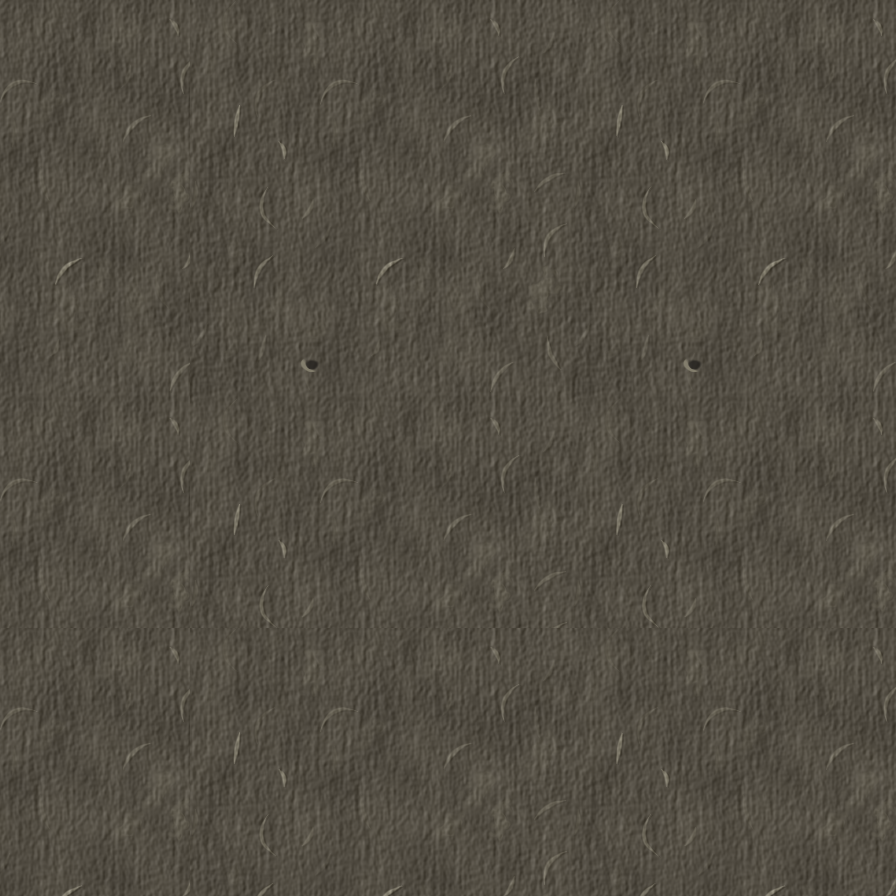
This texture is drawn by a WebGL 1 fragment shader. Its source:

```glsl
precision highp float;

uniform vec2 u_resolution;

const vec2 TILE = vec2(0.427, 0.445);        // size of one repeat on the canvas
const float SEAM_X = 0.212;                  // left strip ends here
const float STRIP_SHIFT = 0.358;             // offset of the strip's copied content
const float CUT_ROW = 0.7005;                // third row starts early, from the top
const vec3 BASE = vec3(0.322, 0.302, 0.262);
const vec3 FLAKE = vec3(0.53, 0.51, 0.44);
const vec3 PIT = vec3(0.13, 0.12, 0.11);
const vec2 PEBBLE_CELLS = vec2(58.0, 46.0);
const vec2 GRAIN_CELLS = vec2(104.0, 80.0);
const vec2 STREAK_CELLS = vec2(76.0, 9.0);
const vec2 MOTTLE_CELLS = vec2(9.0, 7.0);
const vec2 RAGGED_CELLS = vec2(38.0, 38.0);
const vec2 FLAKE_CELLS = vec2(7.0, 7.0);
const vec2 TO_LIGHT = vec2(-0.0018, 0.0012);
const float RELIEF = 0.19;
const float STREAK_TONE = 0.05;
const float MOTTLE_TONE = 0.05;
const vec2 CHIP_POS = vec2(0.317, 0.085);
const float CHIP_RADIUS = 0.009;

vec2 hash(vec2 p) {
  vec2 q = vec2(dot(p, vec2(127.1, 311.7)), dot(p, vec2(269.5, 183.3)));
  return fract(sin(q) * 43758.5);
}

float corner(vec2 cell, vec2 offset, vec2 period) {
  return dot(hash(mod(cell, period)) * 2.0 - 1.0, offset);
}

// Gradient noise that wraps after one repeat
float noise(vec2 uv, vec2 period) {
  vec2 p = uv * period;
  vec2 i = floor(p);
  vec2 f = p - i;
  vec2 w = f * f * f * (f * (f * 6.0 - 15.0) + 10.0);
  vec2 e = vec2(1.0, 0.0);
  float low = mix(corner(i, f, period), corner(i + e, f - e, period), w.x);
  float high = mix(corner(i + e.yx, f - e.yx, period), corner(i + 1.0, f - 1.0, period), w.x);
  return mix(low, high, w.y);
}

// Ragged patches and tapered curved fibres, one per jittered cell
float flakes(vec2 uv) {
  vec2 p = uv * FLAKE_CELLS;
  float ragged = noise(uv, RAGGED_CELLS) + 0.5 * noise(uv, GRAIN_CELLS);
  float cover = 0.0;
  for (int y = -1; y <= 1; y++) {
    for (int x = -1; x <= 1; x++) {
      vec2 cell = floor(p) + vec2(float(x), float(y));
      vec2 id = mod(cell, FLAKE_CELLS);
      vec2 kind = hash(id + 31.0);
      vec2 look = hash(id + 67.0);
      vec2 d = (p - cell - 0.1 - 0.8 * hash(id + 11.0)) * TILE / FLAKE_CELLS;
      float angle = mix(0.4, 2.1, kind.y);
      vec2 axis = vec2(cos(angle), sin(angle));
      vec2 q = vec2(dot(d, axis), dot(d, vec2(-axis.y, axis.x)));
      float len = mix(0.010, 0.025, look.x);
      float strength = mix(0.15, 0.85, look.y * look.y);

      float edge = length(q / vec2(len, len * 0.45)) - 1.0 + 1.3 * ragged;
      float patchMask = 0.65 * smoothstep(0.3, -0.3, edge);

      float bend = (look.x - 0.5) * 50.0 * q.x * q.x;
      float taper = 1.0 - q.x * q.x / (len * len);
      float gap = abs(q.y + bend + 0.001 * ragged) - 0.0022 * taper;
      float fibreMask = smoothstep(0.0012, -0.0012, gap) * step(0.0, taper);

      cover = max(cover, strength * mix(patchMask, fibreMask, step(0.55, kind.x)));
    }
  }
  return cover;
}

float height(vec2 uv) {
  return 0.6 * noise(uv, PEBBLE_CELLS) + 0.45 * noise(uv, GRAIN_CELLS)
    + 0.4 * noise(uv, STREAK_CELLS) + 0.4 * flakes(uv);
}

// Uneven repeats: a shifted left strip and a shortened middle row
vec2 tileCoord(vec2 canvas) {
  float x = canvas.x + (canvas.x < SEAM_X ? STRIP_SHIFT : 0.0) - SEAM_X;
  float down = 1.0 - canvas.y;
  float rowStart = down < TILE.y ? 0.0 : (down < CUT_ROW ? TILE.y : CUT_ROW);
  return vec2(fract(x / TILE.x), 1.0 - (down - rowStart) / TILE.y);
}

void main() {
  vec2 uv = tileCoord(gl_FragCoord.xy / u_resolution);

  // Embossed surface with vertical streaks and broad mottling
  float light = height(uv) - height(uv + TO_LIGHT / TILE);
  float streak = noise(uv, STREAK_CELLS);
  float mottle = noise(uv, MOTTLE_CELLS) + 0.5 * noise(uv, MOTTLE_CELLS * 3.0);
  vec3 color = BASE + STREAK_TONE * streak + MOTTLE_TONE * mottle * vec3(1.0, 0.97, 0.85);
  color = mix(color, FLAKE, flakes(uv) * (0.85 + 0.6 * noise(uv, GRAIN_CELLS)));
  color += RELIEF * light;

  // Dark chip with a pale lower lip
  vec2 d = (uv - CHIP_POS) * TILE;
  float chip = length(d * vec2(1.0, 1.25)) + 0.004 * noise(uv, RAGGED_CELLS);
  float lip = smoothstep(0.003, 0.001, abs(chip - CHIP_RADIUS)) * smoothstep(0.0, 0.006, -d.x - d.y);
  color = mix(color, PIT, 0.75 * smoothstep(CHIP_RADIUS, CHIP_RADIUS * 0.5, chip));
  color = mix(color, FLAKE, 0.9 * lip);

  gl_FragColor = vec4(clamp(color, 0.0, 1.0), 1.0);
}
```
